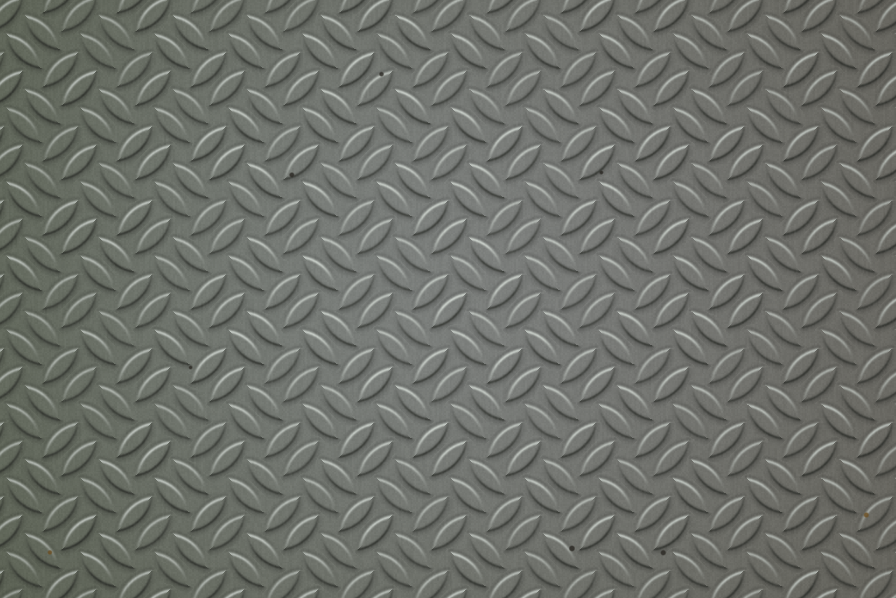
Give the GLSL for this texture, as a Shadertoy shader.

```glsl
// Steel tread plate: pairs of raised lens-shaped lugs leaning alternately left
// and right, four per square tile. Each lug is a vesica distance field whose
// gradient gives a lit upper rim and a shaded lower one; glow, grain, specks follow.

const float TILES_ACROSS = 12.1;
const vec2 TILE_ORIGIN = vec2(0.02, -0.15);
const vec2 LUG_HALF_SIZE = vec2(0.102, 0.318);   // across, along
const vec2 LIGHT_DIR = vec2(-0.12, 0.993);

const vec3 STEEL_BRIGHT = vec3(0.485, 0.497, 0.487);
const vec3 STEEL_DIM = vec3(0.360, 0.370, 0.322);
const vec3 RIM_LIGHT = vec3(0.80, 0.825, 0.80);
const vec3 RIM_SHADE = vec3(0.20, 0.21, 0.19);
const vec3 DIRT = vec3(0.16, 0.15, 0.13);
const vec3 RUST = vec3(0.42, 0.30, 0.12);

float hash(vec2 p) {
    vec3 q = fract(p.xyx * vec3(0.1031, 0.1030, 0.0973));
    q += dot(q, q.yzx + 33.33);
    return fract((q.x + q.y) * q.z);
}

// Signed distance (x) and gradient (yz) of a lens standing along y.
vec3 lens(vec2 p, vec2 halfSize) {
    vec2 side = vec2(p.x < 0.0 ? -1.0 : 1.0, p.y < 0.0 ? -1.0 : 1.0);
    vec2 q = abs(p);
    float radius = dot(halfSize, halfSize) / (2.0 * halfSize.x);
    float inset = radius - halfSize.x;
    bool nearTip = (q.y - halfSize.y) * inset > q.x * halfSize.y;
    vec2 away = nearTip ? q - vec2(0.0, halfSize.y) : q + vec2(inset, 0.0);
    float len = max(length(away), 1e-5);
    return vec3(len - (nearTip ? 0.0 : radius), side * away / len);
}

// Nearest lug: distance, gradient, and a random value per lug.
vec4 treadPattern(vec2 p) {
    vec4 rise = vec4(0.0, 0.5, 0.75, 0.25);
    vec4 nearest = vec4(9.0, 0.0, 0.0, 0.0);
    for (int i = 0; i < 4; i++) {
        vec2 q = p - vec2(float(i) * 0.25, rise[i]);
        vec2 id = round(q);
        q -= id;
        float lean = (i == 1 || i == 2) ? -1.0 : 1.0;
        vec2 along = vec2(lean, 1.0) * 0.70711;
        vec2 across = vec2(along.y, -along.x);
        vec3 lug = lens(vec2(dot(q, across), dot(q, along)), LUG_HALF_SIZE);
        if (lug.x < nearest.x) {
            float variation = hash(id + 40.0 + float(i) * 17.0);
            nearest = vec4(lug.x, lug.y * across + lug.z * along, variation);
        }
    }
    return nearest;
}

float band(float d, float center, float width) {
    float t = (d - center) / width;
    return exp(-t * t);
}

// Sparse jittered dots: coverage (x) and random kind (y).
vec2 specks(vec2 p, float aa) {
    vec2 id = floor(p) + 60.0;
    vec2 spot = 0.2 + 0.6 * vec2(hash(id + 3.1), hash(id + 8.7));
    float radius = mix(0.018, 0.034, hash(id + 5.3));
    float present = step(0.91, hash(id));
    float d = length(fract(p) - spot) - radius;
    return vec2(present * (1.0 - smoothstep(-aa, aa, d)), hash(id + 21.0));
}

void mainImage(out vec4 fragColor, in vec2 fragCoord) {
    vec2 canvas = (fragCoord - 0.5 * iResolution.xy) / iResolution.x;
    float pixel = TILES_ACROSS / iResolution.x;
    vec2 p = canvas * TILES_ACROSS - TILE_ORIGIN;

    // Sheet under a broad central glow, olive to the left and warmer right
    vec2 v = (canvas - vec2(-0.03, 0.03)) * 2.1;
    vec3 color = mix(STEEL_DIM, STEEL_BRIGHT, exp(-dot(v, v)));
    color += canvas.x * vec3(0.040, 0.012, 0.040);
    float glow = color.g / STEEL_BRIGHT.g;

    // Lug faces, slightly domed
    vec4 lug = treadPattern(p);
    float d = lug.x;
    float facing = dot(lug.yz, LIGHT_DIR);
    float inside = 1.0 - smoothstep(-pixel, pixel, d);
    color *= 1.0 + inside * (0.02 - 0.05 * facing * smoothstep(-0.1, 0.0, d));

    // Soft contact shade, dark lower rim, bright upper rim
    float lower = smoothstep(0.0, 0.8, -facing);
    float upper = smoothstep(0.1, 0.85, facing);
    float wear = mix(0.72, 1.0, lug.w);
    color *= 1.0 - 0.16 * lower * band(d, 0.02, 0.055);
    color *= 1.0 - 0.10 * upper * band(d, 0.035, 0.025);
    color = mix(color, RIM_SHADE * glow, 0.72 * lower * wear * band(d, 0.006, 0.019));
    color = mix(color, RIM_LIGHT * mix(1.0, glow, 0.6),
                0.92 * upper * wear * band(d, -0.012, 0.021));

    // Fine grain with faint upright brushing
    float grain = hash(floor(canvas * 512.0) + 700.0) - 0.5;
    float brush = hash(floor(canvas * vec2(420.0, 36.0)) + 900.0) - 0.5;
    color += 0.022 * grain + 0.014 * brush;

    // Scattered dirt and rust
    vec2 speck = specks(p * 0.8, pixel * 0.8);
    color = mix(color, speck.y > 0.75 ? RUST : DIRT, 0.8 * speck.x);

    fragColor = vec4(clamp(color, 0.0, 1.0), 1.0);
}
```
